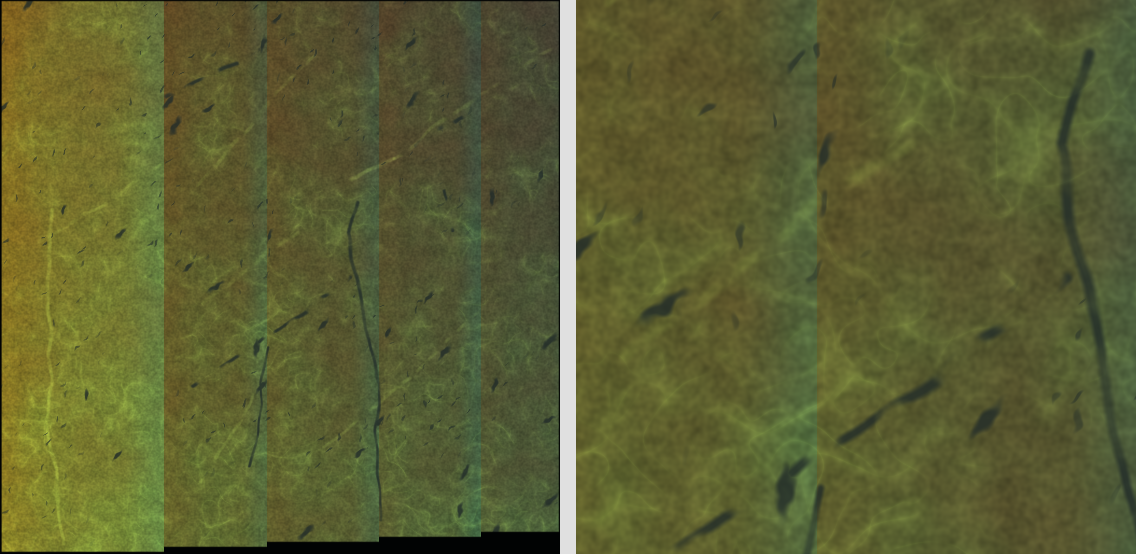
Left, the full canvas; right, a detail of the centre.
Give the GLSL for this texture, as a WebGL 1 fragment shader.

```glsl
precision highp float;
// A weathered olive stone surface scanned in five vertical strips.
// Warped gradient noise gives mottling and pale veins; bent segments give the
// long seams and cracks; scattered slanted ellipses give the dark flecks.

uniform vec2 u_resolution;

vec2 hash2(vec2 p) {
  vec3 q = fract(vec3(p.xyx) * vec3(0.1031, 0.1030, 0.0973));
  q += dot(q, q.yzx + 33.33);
  return fract((q.xx + q.yz) * q.zy);
}

float slopeDot(vec2 cell, vec2 offset) {
  float angle = 6.2832 * hash2(cell + 70.0).x;
  return dot(vec2(cos(angle), sin(angle)), offset);
}

// Gradient noise, roughly -1 to 1
float noise(vec2 p) {
  vec2 i = floor(p), f = fract(p);
  vec2 u = f * f * f * (f * (f * 6.0 - 15.0) + 10.0);
  vec2 e = vec2(1.0, 0.0);
  float low = mix(slopeDot(i, f), slopeDot(i + e.xy, f - e.xy), u.x);
  float high = mix(slopeDot(i + e.yx, f - e.yx), slopeDot(i + e.xx, f - e.xx), u.x);
  return 1.5 * mix(low, high, u.y);
}

float fbm(vec2 p) {
  float sum = 0.0, amp = 0.55;
  for (int i = 0; i < 4; i++) {
    sum += amp * noise(p);
    p = mat2(1.6, 1.2, -1.2, 1.6) * p + 17.0;
    amp *= 0.55;
  }
  return sum;
}

// Thin bright lines where the noise crosses zero
float veins(vec2 p) {
  return pow(1.0 - min(abs(noise(p)), 1.0), 9.0);
}

// Soft line from a to b
float seam(vec2 p, vec2 a, vec2 b, float width) {
  vec2 d = b - a;
  float t = clamp(dot(p - a, d) / dot(d, d), 0.0, 1.0);
  return 1.0 - smoothstep(width * 0.2, width + 0.001, length(p - a - d * t));
}

// Slanted ragged ellipses, one per cell, kept with the given chance
float flecks(vec2 p, float chance) {
  float sum = 0.0;
  for (int j = -1; j <= 1; j++) {
    for (int i = -1; i <= 1; i++) {
      vec2 cell = floor(p) + vec2(float(i), float(j));
      vec2 r = hash2(cell + 11.0), s = hash2(cell + 191.0);
      float angle = 0.45 + 1.1 * s.x;
      vec2 axis = vec2(cos(angle), sin(angle));
      vec2 d = p - cell - r;
      vec2 q = vec2(dot(d, axis), dot(d, vec2(-axis.y, axis.x)));
      float size = 0.5 + 0.6 * r.y;
      float shape = 1.0 - smoothstep(0.4, 1.1, length(q / (size * vec2(0.42, 0.12))));
      sum = max(sum, shape * step(s.y, chance));
    }
  }
  return sum;
}

void main() {
  vec2 uv = gl_FragCoord.xy / u_resolution;
  vec2 p = uv * vec2(1.0, u_resolution.y / u_resolution.x);
  vec2 px = 1.0 / u_resolution;

  // Strips: index, and position across each one
  float strip = step(0.293, uv.x) + step(0.477, uv.x) + step(0.677, uv.x) + step(0.859, uv.x);
  vec2 span = strip < 0.5 ? vec2(0.0, 0.293) : strip < 1.5 ? vec2(0.293, 0.477)
    : strip < 2.5 ? vec2(0.477, 0.677) : strip < 3.5 ? vec2(0.677, 0.859) : vec2(0.859, 1.03);
  float across = (uv.x - span.x) / (span.y - span.x);

  // Base tone: ochre to green on the left, brown to slate on the right
  vec3 color = strip < 0.5
    ? mix(vec3(0.53, 0.46, 0.13), vec3(0.43, 0.47, 0.20), pow(across, 0.6))
    : mix(vec3(0.375, 0.365, 0.165), vec3(0.275, 0.305, 0.205), (uv.x - 0.293) / 0.707);
  color += (0.5 - uv.y) * vec3(0.02, 0.095, 0.02);
  color += smoothstep(0.72, 1.0, across) * vec3(-0.035, 0.025, 0.05);
  color += (1.0 - smoothstep(0.0, 0.35, across)) * vec3(0.015, -0.01, -0.01);

  // Mottling and fine grain
  float patches = fbm(p * 9.0);
  color += patches * vec3(-0.015, 0.04, 0.015);
  color *= 1.0 + 0.16 * fbm(p * 38.0 + 5.0) + 0.10 * noise(p * 150.0) + 0.08 * noise(p * 260.0);

  // Pale vein network, denser toward the bottom
  vec2 warp = vec2(noise(p * 24.0), noise(p * 24.0 + 40.0));
  vec2 w = p + 0.012 * warp;
  float web = veins(w * 17.0) + 0.7 * veins(w * 36.0 + 8.0);
  web *= smoothstep(-0.35, 0.6, patches + 0.4 * (0.5 - uv.y) + 0.4 * noise(p * 50.0));
  color += web * vec3(0.075, 0.095, 0.035);

  // Long pale seams
  vec2 bent = uv + 0.004 * warp + 0.008 * noise(p * 8.0 + 3.0) * vec2(1.0, -0.5);
  float broken = smoothstep(-0.4, 0.4, noise(p * 42.0 + 21.0));
  float pale = max(seam(bent, vec2(0.095, 0.62), vec2(0.083, 0.24), 0.004),
                   seam(bent, vec2(0.083, 0.24), vec2(0.115, 0.02), 0.004));
  pale = max(pale, seam(bent, vec2(0.63, 0.675), vec2(0.70, 0.715), 0.005));
  float faint = seam(bent, vec2(0.06, 0.55), vec2(0.29, 0.70), 0.004)
    + seam(bent, vec2(0.35, 0.67), vec2(0.56, 0.90), 0.004)
    + seam(bent, vec2(0.36, 0.455), vec2(0.53, 0.58), 0.005)
    + seam(bent, vec2(0.70, 0.715), vec2(1.0, 0.925), 0.004)
    + seam(bent, vec2(0.58, 0.19), vec2(0.86, 0.44), 0.003)
    + seam(bent, vec2(0.36, 0.13), vec2(0.45, 0.29), 0.003);
  color += (pale * (0.5 + 0.5 * broken) + 0.65 * faint * broken) * vec3(0.11, 0.14, 0.05);

  // Dark cracks: continuous ones, then broken diagonals
  float crack = seam(bent, vec2(0.638, 0.632), vec2(0.62, 0.58), 0.004);
  crack = max(crack, seam(bent, vec2(0.62, 0.58), vec2(0.634, 0.51), 0.004));
  crack = max(crack, seam(bent, vec2(0.634, 0.51), vec2(0.677, 0.31), 0.004));
  crack = max(crack, seam(bent, vec2(0.677, 0.31), vec2(0.668, 0.22), 0.003));
  crack = max(crack, seam(bent, vec2(0.668, 0.22), vec2(0.68, 0.06), 0.003));
  crack = max(crack, seam(bent, vec2(0.48, 0.37), vec2(0.447, 0.16), 0.003));
  crack *= 0.6 + 0.4 * broken;
  float split = seam(bent, vec2(0.35, 0.30), vec2(0.625, 0.50), 0.004)
    + seam(bent, vec2(0.293, 0.826), vec2(0.44, 0.89), 0.005)
    + seam(bent, vec2(0.74, 0.74), vec2(0.83, 0.79), 0.004)
    + seam(bent, vec2(0.79, 0.66), vec2(0.81, 0.58), 0.003);
  crack = max(crack, split * smoothstep(-0.1, 0.4, noise(p * 36.0)));

  // Dark flecks, gathered in clusters
  float cluster = smoothstep(-0.3, 0.5, noise(p * 6.0 + 31.0) + 0.4 * (uv.y - 0.5));
  vec2 ragged = p + 0.003 * vec2(noise(p * 90.0), noise(p * 90.0 + 7.0));
  float spots = max(flecks(ragged * 18.0, 0.09), 0.75 * flecks(ragged * 48.0, 0.22) * cluster);
  color = mix(color, vec3(0.13, 0.17, 0.16), 0.8 * clamp(max(crack, spots), 0.0, 1.0));

  // Black frame with a stepped lower edge
  float base = 0.004 + 0.009 * strip;
  vec2 inside = smoothstep(vec2(0.003, base) - px, vec2(0.003, base) + px, uv)
    * (1.0 - smoothstep(vec2(0.998) - px, vec2(0.998) + px, uv));
  color = mix(vec3(0.005, 0.01, 0.01), color, inside.x * inside.y);
  gl_FragColor = vec4(clamp(color, 0.0, 1.0), 1.0);
}
```
